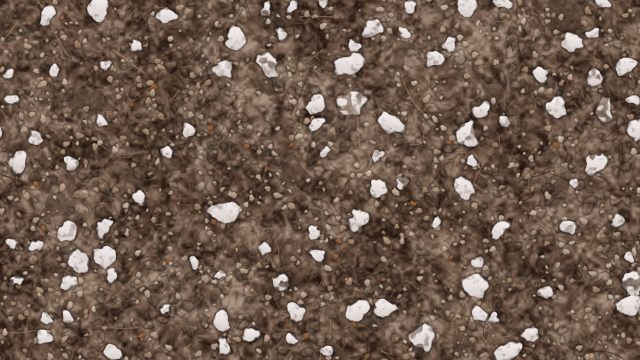
Give the GLSL for this texture, as a WebGL 1 fragment shader.

```glsl
precision highp float;
// Potting soil seen from above: crumbly brown earth strewn with white perlite.
// Layered noise gives the earth; jittered cells scatter clods, crumbs, root
// fibres, beige grit and perlite, each lit from above and shading its rim.
uniform vec2 u_resolution;

#define SOFTNESS 0.0028
#define SOIL_CONTRAST 1.75
#define SOIL_LEVEL 0.50
#define PERLITE_CELL 0.085
#define PERLITE_SHARE 0.37
#define GRIT_CELL 0.021
#define GRIT_SHARE 0.23
#define CRUMB_CELL 0.036
#define CRUMB_SHARE 0.55
#define FIBRE_SHARE 0.50

const vec3 SOIL_DARK = vec3(0.19, 0.12, 0.085);
const vec3 SOIL_MID = vec3(0.42, 0.33, 0.27);
const vec3 SOIL_LIGHT = vec3(0.66, 0.57, 0.50);
const vec3 CLOD = vec3(0.36, 0.28, 0.23);
const vec3 TAN = vec3(0.66, 0.53, 0.41);
const vec3 CREAM = vec3(0.86, 0.78, 0.71);
const vec3 RUST = vec3(0.64, 0.41, 0.24);
const vec3 PERLITE = vec3(0.94, 0.915, 0.91);
const vec3 PERLITE_SHADE = vec3(0.70, 0.65, 0.63);

float hash(vec2 p) {
  return fract(sin(dot(p, vec2(127.1, 311.7))) * 43758.5453);
}

vec2 hash2(vec2 p) {
  return vec2(hash(p), hash(p + 41.3));
}

float noise(vec2 p) {
  vec2 i = floor(p), f = fract(p);
  f = f * f * (3.0 - 2.0 * f);
  vec2 e = vec2(0.0, 1.0);
  return mix(mix(hash(i), hash(i + e.yx), f.x),
             mix(hash(i + e.xy), hash(i + e.yy), f.x), f.y);
}

vec2 warp(vec2 p, float scale) {
  return vec2(noise(p * scale), noise(p * scale + 57.0)) - 0.5;
}

mat2 turn(float a) {
  return mat2(cos(a), -sin(a), sin(a), cos(a));
}

float cover(float d) {
  return 1.0 - smoothstep(-SOFTNESS, SOFTNESS, d);
}

// Nearest lumpy grain: distance, random tint, offset from its centre in radii.
vec4 grains(vec2 p, float cell, float share, vec2 radii, float seed) {
  vec4 best = vec4(1.0, 0.0, 0.0, 0.0);
  vec2 base = floor(p / cell);
  for (int j = -1; j <= 1; j++) {
    for (int i = -1; i <= 1; i++) {
      vec2 id = base + vec2(float(i), float(j));
      vec2 key = id + seed * 17.3;
      vec2 h = hash2(key + 3.7);
      float crowd = 0.35 + 1.3 * noise(key * 0.35);
      if (hash(key) > share * crowd) continue;
      float r = cell * mix(radii.x, radii.y, pow(h.x, 1.5));
      vec2 away = p - (id + 0.15 + 0.7 * hash2(key + 9.1)) * cell;
      vec2 q = turn(h.y * 6.28) * away / r;
      q.x /= 1.0 + 0.5 * hash(key + 5.9);
      float a = atan(q.y, q.x);
      float rim = 1.0 + 0.12 * sin(2.0 * a + h.x * 40.0)
                + 0.10 * sin(3.0 * a + h.y * 50.0) + 0.04 * sin(5.0 * a + h.x * 90.0);
      float d = (length(q) - rim) * r;
      if (d < best.x) best = vec4(d, hash(key + 23.0), away / r);
    }
  }
  return best;
}

// Bent strands: x is coverage, y a random tint.
vec2 fibres(vec2 p, float cell, float width, float seed) {
  vec2 found = vec2(0.0);
  vec2 base = floor(p / cell);
  for (int j = -1; j <= 1; j++) {
    for (int i = -1; i <= 1; i++) {
      vec2 id = base + vec2(float(i), float(j));
      vec2 key = id + seed * 13.9;
      if (hash(key) > FIBRE_SHARE) continue;
      vec2 h = hash2(key + 2.3);
      vec2 q = turn(h.x * 6.28) * (p - (id + hash2(key + 7.7)) * cell);
      q.y += (h.y - 0.5) * 1.6 * q.x * q.x / cell;
      float d = max(abs(q.x) - cell * (0.25 + 0.3 * h.y), abs(q.y) - width);
      float c = 1.0 - smoothstep(-0.0008, 0.0022, d);
      if (c > found.x) found = vec2(c, hash(key + 31.0));
    }
  }
  return found;
}

vec3 soil(vec2 p) {
  vec2 w = p + 0.02 * warp(p, 22.0);
  float t = 0.20 * noise(w * 9.0) + 0.25 * noise(w * 31.0 + 11.0)
          + 0.33 * noise(w * 67.0 + 23.0) + 0.22 * noise(w * 125.0 + 37.0);
  t = clamp(SOIL_LEVEL + (t - 0.5) * SOIL_CONTRAST, 0.0, 1.0);
  vec3 c = mix(SOIL_DARK, SOIL_MID, min(2.0 * t, 1.0));
  return mix(c, SOIL_LIGHT, max(2.0 * t - 1.0, 0.0));
}

void main() {
  vec2 p = gl_FragCoord.xy / u_resolution.y;
  vec2 rough = p + 0.010 * warp(p, 48.0) + 0.005 * warp(p, 110.0);
  float speck = noise(p * 140.0);
  vec3 color = soil(p);

  // Large dull clods, then small crumbs with lit tops
  vec4 clod = grains(rough, 0.29, 0.32, vec2(0.10, 0.20), 1.0);
  color = mix(color, CLOD * (0.75 + 0.4 * speck + 0.12 * clod.w), 0.7 * cover(clod.x));
  vec4 crumb = grains(rough, CRUMB_CELL, CRUMB_SHARE, vec2(0.18, 0.45), 2.0);
  color *= 1.0 - 0.28 * (1.0 - smoothstep(0.0, 0.006, abs(crumb.x)));
  color *= 1.0 + cover(crumb.x) * (0.16 * crumb.w + 0.35 * (crumb.y - 0.45));

  // Fine and long root fibres
  vec2 hair = fibres(p, 0.034, 0.0007, 3.0);
  color = mix(color, mix(SOIL_DARK, TAN, hair.y), 0.55 * hair.x);
  vec2 root = fibres(p + 0.006 * warp(p, 20.0), 0.13, 0.0011, 4.0);
  color = mix(color, mix(SOIL_DARK, TAN, root.y), 0.65 * root.x);

  // Beige and rusty grit
  vec4 grit = grains(p + 0.003 * warp(p, 120.0), GRIT_CELL, GRIT_SHARE, vec2(0.16, 0.40), 5.0);
  vec3 stone = mix(mix(TAN, CREAM, grit.y), RUST, step(0.93, fract(grit.y * 7.0)));
  color *= 1.0 - 0.25 * (1.0 - smoothstep(0.0, 0.006, grit.x));
  color = mix(color, stone * (0.93 + 0.12 * grit.w), 0.9 * cover(grit.x));

  // Perlite: pitted white lumps, some dusted with earth
  vec4 lump = grains(rough, PERLITE_CELL, PERLITE_SHARE, vec2(0.14, 0.37), 6.0);
  float pits = smoothstep(0.50, 0.95, 0.55 * noise(p * 75.0 + 5.0) + 0.45 * speck);
  float shade = clamp(0.16 + 0.9 * pits - 0.22 * lump.w, 0.0, 1.0);
  vec3 white = mix(PERLITE, PERLITE_SHADE, shade);
  float dust = smoothstep(0.48, 0.75, noise(rough * 60.0 + 71.0)) * smoothstep(0.5, 1.0, lump.y);
  white = mix(white, color, 0.75 * dust);
  color *= 1.0 - 0.32 * (1.0 - smoothstep(0.0, 0.010, lump.x));
  color = mix(color, white, cover(lump.x));

  gl_FragColor = vec4(clamp(color, 0.0, 1.0), 1.0);
}
```
